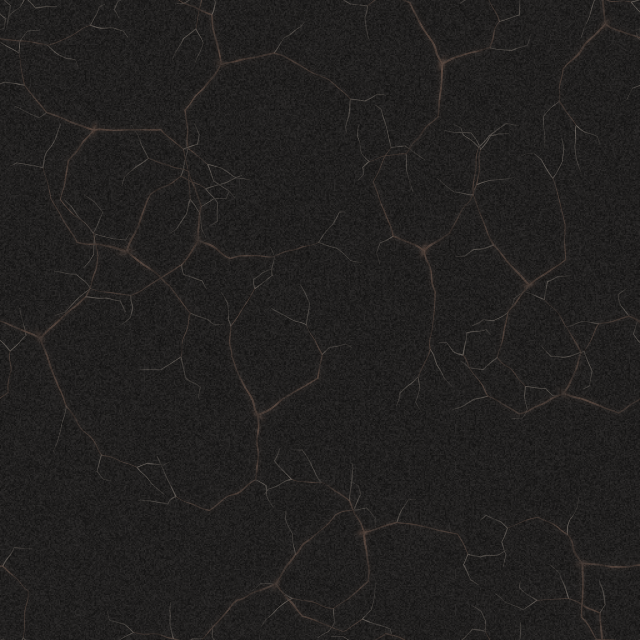
Write a WebGL 1 fragment shader that draws this texture.

```glsl
precision highp float;
// Dark grainy stone crossed by thin, brownish branching cracks.
// Each crack grows from a hub on a jittered, wrapping grid: three kinked
// arms, with jagged twigs sprouting at the joints. Fine grain covers it all.

uniform vec2 u_resolution;

const float GRID = 4.0;           // crack hubs per side
const float KEEP = 0.84;          // share of grid cells that hold a crack
const float REACH = 0.36;         // farthest a crack extends from its hub
const float GRAIN_CELLS = 512.0;
const vec3 STONE_TINT = vec3(1.0, 0.965, 0.95);
const vec3 ARM_COLOR = vec3(0.40, 0.32, 0.28);
const vec3 TWIG_COLOR = vec3(0.48, 0.45, 0.42);

float hash(vec2 p) {
  vec3 q = fract(p.xyx * 0.1031);
  q += dot(q, q.yzx + 33.33);
  return fract((q.x + q.y) * q.z);
}

float signedHash(vec2 p) {
  return hash(p) * 2.0 - 1.0;
}

float valueNoise(vec2 p) {
  vec2 i = floor(p);
  vec2 f = fract(p);
  f = f * f * (3.0 - 2.0 * f);
  float low = mix(hash(i), hash(i + vec2(1.0, 0.0)), f.x);
  float high = mix(hash(i + vec2(0.0, 1.0)), hash(i + 1.0), f.x);
  return mix(low, high, f.y);
}

vec2 direction(float angle) {
  return vec2(cos(angle), sin(angle));
}

// Tapered line from a to b; width and light hold start and end values.
float stroke(vec2 p, vec2 a, vec2 b, vec2 width, vec2 light, float halo, float soft) {
  vec2 ab = b - a;
  float t = clamp(dot(p - a, ab) / dot(ab, ab), 0.0, 1.0);
  float d = length(p - a - ab * t);
  float w = mix(width.x, width.y, t);
  float core = 1.0 - smoothstep(max(w - soft, 0.0), w + soft, d);
  float glow = halo * exp(-d * d / 0.00003);
  return mix(light.x, light.y, t) * max(core, glow);
}

// Short jagged twig of three shrinking segments.
float twig(vec2 p, vec2 start, float angle, vec2 seed, float soft) {
  float cover = 0.0;
  vec2 a = start;
  for (int i = 0; i < 3; i++) {
    float k = float(i);
    vec2 key = seed + vec2(0.0, k * 3.0);
    float size = mix(0.014, 0.036, hash(key)) * (1.0 - 0.2 * k);
    vec2 b = a + size * direction(angle);
    vec2 light = vec2(0.66, 0.52) - 0.12 * k;
    cover = max(cover, stroke(p, a, b, vec2(0.0008, 0.0005), light, 0.0, soft));
    angle += 1.1 * signedHash(key + 1.0);
    a = b;
  }
  return cover;
}

// One crack around the origin: x is arm cover, y is twig cover.
vec2 crack(vec2 p, float id, float soft) {
  vec2 cover = vec2(0.0);
  float spin = 6.2832 * hash(vec2(id, 5.0));
  for (int arm = 0; arm < 3; arm++) {
    vec2 seed = vec2(id * 7.0 + 11.0, float(arm) * 83.0 + 20.0);
    float angle = spin + 2.0944 * float(arm) + 0.5 * signedHash(seed);
    float bend = hash(seed + 2.0) < 0.5 ? -1.0 : 1.0;
    vec2 a = vec2(0.0);
    for (int joint = 0; joint < 3; joint++) {
      float k = float(joint);
      vec2 key = seed + vec2(3.0, 4.0 + k * 19.0);
      float size = mix(0.045, 0.115, hash(key)) * (1.0 - 0.15 * k);
      vec2 b = a + size * direction(angle);
      vec2 width = vec2(0.0017, 0.0013) - 0.0004 * k;
      vec2 light = vec2(0.72, 0.58) - 0.07 * k;
      cover.x = max(cover.x, stroke(p, a, b, width, light, 0.2 - 0.07 * k, soft));
      float side = angle - bend * mix(0.4, 1.1, hash(key + 1.0));
      if (joint == 2 || hash(key + 2.0) < 0.5)
        cover.y = max(cover.y, twig(p, b, side, key + 5.0, soft));
      angle += bend * mix(0.25, 1.0, hash(key + 3.0));
      if (joint == 2)
        cover.y = max(cover.y, twig(p, b, angle, key + 40.0, soft));
      a = b;
    }
  }
  // Smudged hub, stretched along one direction.
  vec2 axis = direction(spin);
  vec2 q = vec2(dot(p, axis) * 0.55, dot(p, vec2(-axis.y, axis.x)));
  cover.x = max(cover.x, 0.62 * exp(-dot(q, q) / 0.00003));
  return cover;
}

vec2 crackField(vec2 p, float soft) {
  vec2 cover = vec2(0.0);
  for (int y = 0; y < 4; y++) {
    for (int x = 0; x < 4; x++) {
      vec2 cell = vec2(float(x), float(y));
      float id = cell.x + cell.y * GRID + 1.0;
      vec2 jitter = vec2(hash(cell + 31.0), hash(cell + 67.0));
      vec2 hub = (cell + mix(vec2(0.1), vec2(0.9), jitter)) / GRID;
      vec2 local = fract(p - hub + 0.5) - 0.5;
      if (hash(cell + 101.0) < KEEP && dot(local, local) < REACH * REACH)
        cover = max(cover, crack(local, id, soft));
    }
  }
  return cover;
}

// Fine speckle with slightly stretched dark and light ends.
float stoneGrain(vec2 p) {
  float h = valueNoise(p * GRAIN_CELLS - 0.5) - 0.5;
  float patches = valueNoise(p * 24.0) - 0.5;
  return 0.126 + 0.07 * h + 0.15 * h * h * h + 0.005 * patches;
}

void main() {
  float canvas = min(u_resolution.x, u_resolution.y);
  vec2 uv = gl_FragCoord.xy / canvas;
  float soft = max(0.5 / canvas, 0.001);

  vec2 wobble = vec2(valueNoise(uv * 45.0), valueNoise(uv * 45.0 + 90.0)) - 0.5;
  vec2 cover = crackField(uv + 0.005 * wobble, soft);
  cover *= mix(0.4, 1.15, valueNoise(uv * 70.0 + 13.0));

  float grain = stoneGrain(uv);
  vec3 color = grain * STONE_TINT;
  float speckle = 0.6 * (grain - 0.126);
  color = mix(color, ARM_COLOR + speckle, clamp(cover.x, 0.0, 1.0));
  color = mix(color, TWIG_COLOR + speckle, clamp(cover.y - 0.5 * cover.x, 0.0, 1.0));
  gl_FragColor = vec4(color, 1.0);
}
```
